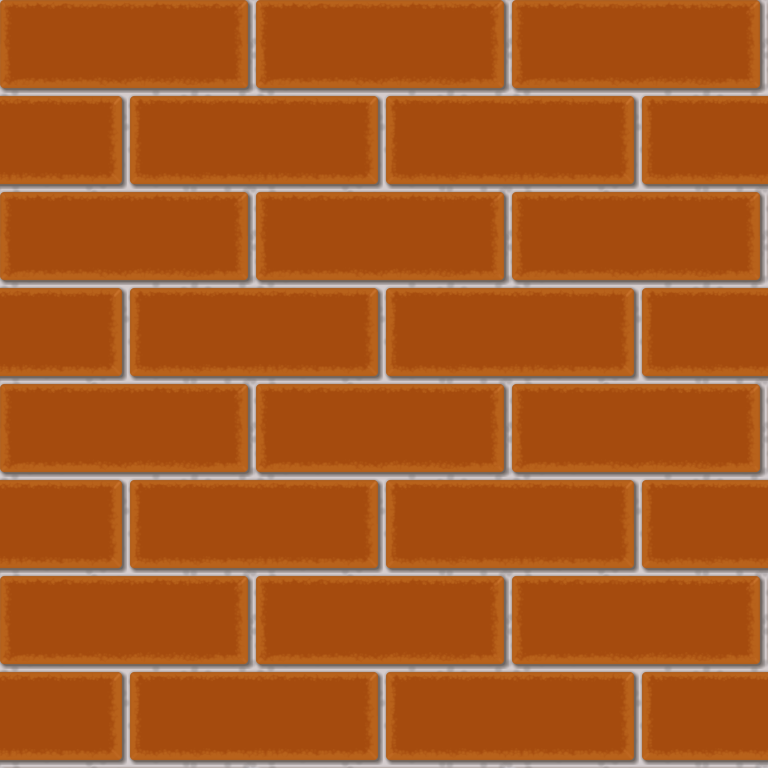
A WebGL 1 fragment shader for this pattern:

```glsl
precision highp float;
// Running-bond wall of glazed orange bricks with rough bevels and shadowed grey mortar.

uniform vec2 u_resolution;

// Lengths are measured in courses: one course is an eighth of the canvas.
const float COURSES = 8.0;
const vec2 CELL = vec2(8.0 / 3.0, 1.0);
const vec2 BRICK_HALF = vec2(1.292, 0.459);
const float MARGIN = 0.03;
const float ODD_SHIFT = 1.354;
const float CORNER = 0.045;

const vec3 CLAY = vec3(0.647, 0.294, 0.055);
const vec3 BEVEL = vec3(0.722, 0.384, 0.105);
const vec3 RIM = vec3(0.62, 0.34, 0.12);
const vec3 MORTAR = vec3(0.83, 0.80, 0.805);
const vec3 SHADOW = vec3(0.43, 0.40, 0.385);

vec2 hash2(vec2 p) {
  vec2 q = vec2(dot(p, vec2(127.1, 311.7)), dot(p, vec2(269.5, 183.3)));
  return fract(sin(q) * 43758.5);
}

// Distance to the nearest scattered point, repeating every two courses.
float cellular(vec2 p, float frequency) {
  vec2 period = floor(vec2(CELL.x, 2.0) * frequency + 0.5);
  vec2 q = p * frequency;
  vec2 id = floor(q);
  float nearest = 2.0;
  for (int y = -1; y <= 1; y++) {
    for (int x = -1; x <= 1; x++) {
      vec2 site = id + vec2(float(x), float(y));
      vec2 wrapped = mod(site, period);
      nearest = min(nearest, length(site + hash2(wrapped) - q));
    }
  }
  return nearest;
}

float roundedBox(vec2 p, vec2 halfSize, float radius) {
  vec2 q = abs(p) - halfSize + radius;
  return length(max(q, 0.0)) + min(max(q.x, q.y), 0.0) - radius;
}

// Position relative to the centre of the brick in this cell, y downward.
vec2 brickSpace(vec2 p) {
  float odd = mod(floor(p.y), 2.0);
  vec2 local = mod(p - vec2(ODD_SHIFT * odd, 0.0), CELL);
  return local - BRICK_HALF - MARGIN;
}

vec3 mortarColor(vec2 p, vec2 b, float d) {
  float smudge = 1.0 - smoothstep(0.08, 0.34, cellular(p, 6.0));
  vec3 color = MORTAR * (1.0 - 0.14 * smudge);
  // Soft shadow toward the lower right, plus a faint contact line.
  float shadowDistance = roundedBox(b - vec2(0.03), BRICK_HALF, CORNER);
  float shade = 1.0 - smoothstep(-0.035, 0.048, shadowDistance);
  float contact = 0.2 * (1.0 - smoothstep(0.0, 0.03, d));
  return mix(color, SHADOW, clamp(shade + contact, 0.0, 1.0));
}

vec3 brickColor(vec2 p, vec2 b, float d) {
  vec2 inset = BRICK_HALF - abs(b);
  // Ragged inner boundary, narrowest along the top.
  float rough = 0.055 * (cellular(p, 24.0) - 0.45) + 0.035 * (cellular(p, 9.0) - 0.45);
  vec2 width = vec2(b.x > 0.0 ? 0.105 : 0.085, b.y > 0.0 ? 0.085 : 0.065);
  vec2 depth = (inset + rough) / width;
  float bevel = 1.0 - smoothstep(0.45, 1.35, min(depth.x, depth.y));
  vec3 color = mix(CLAY, BEVEL, bevel);
  // Pale mitre across the corners, strongest at the upper right.
  float mitre = 1.0 - smoothstep(0.0, 0.035, abs(inset.x - inset.y));
  float highlight = b.x > 0.0 && b.y < 0.0 ? 0.06 : 0.025;
  color += highlight * mitre * bevel;
  // Thin dull rim, heavier on the upper edge.
  float rim = 1.0 - smoothstep(0.0, 0.025, -d);
  return mix(color, RIM, rim * (b.y < 0.0 ? 0.5 : 0.3));
}

void main() {
  vec2 uv = gl_FragCoord.xy / u_resolution;
  vec2 p = vec2(uv.x, 1.0 - uv.y) * COURSES + MARGIN;
  float pixel = COURSES / u_resolution.y;

  vec2 b = brickSpace(p);
  float d = roundedBox(b, BRICK_HALF, CORNER);
  float coverage = 1.0 - smoothstep(-0.7 * pixel, 0.7 * pixel, d);

  vec3 color = mix(mortarColor(p, b, d), brickColor(p, b, d), coverage);
  gl_FragColor = vec4(color, 1.0);
}
```
